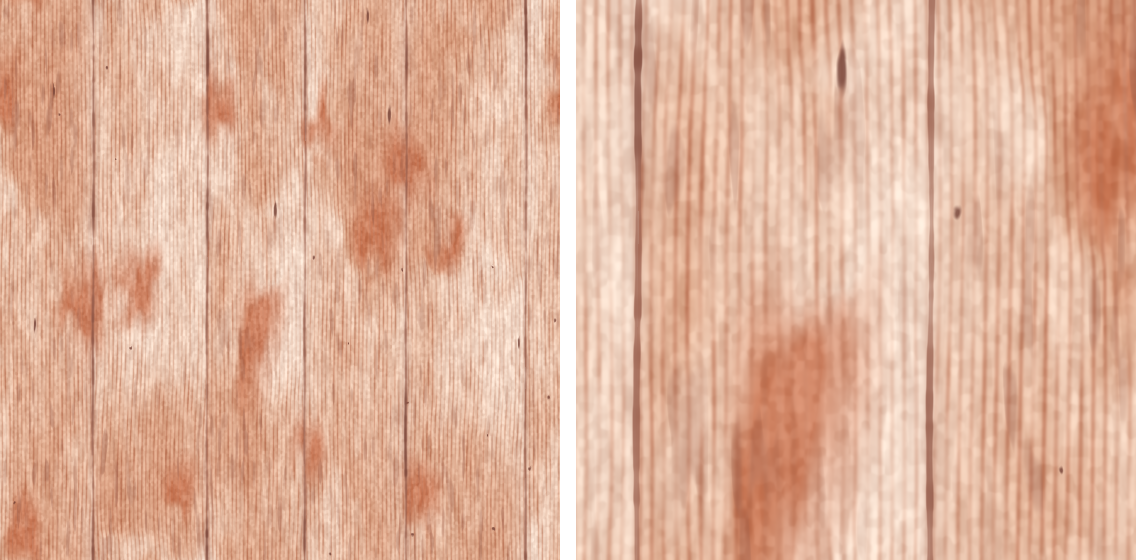
Left, the full canvas; right, a detail of the centre.
Reproduce this texture procedurally as a WebGL 1 fragment shader.

```glsl
precision highp float;
uniform vec2 u_resolution;

#define PLANKS 5.0
#define GRAIN_LINES 138.0
#define GRAIN_DEPTH 0.85
#define FIBRE_CONTRAST 0.17
#define SEAM_WIDTH 0.0017
#define STAIN_AMOUNT 0.75
#define PALE vec3(0.965, 0.875, 0.81)
#define TAN vec3(0.875, 0.67, 0.55)
#define GROOVE vec3(0.76, 0.48, 0.365)
#define RUST vec3(0.77, 0.42, 0.28)
#define SEAM vec3(0.60, 0.37, 0.30)
#define CRACK vec3(0.42, 0.22, 0.18)

const float TAU = 6.28318;

vec2 hash2(vec2 p) {
  vec2 k = vec2(dot(p, vec2(127.1, 311.7)), dot(p, vec2(269.5, 183.3)));
  return fract(sin(k) * 43758.5);
}

// Smooth cellular noise, tiling over n cells
float cloud(vec2 uv, vec2 n, float seed) {
  vec2 p = uv * n, f = fract(p);
  float sum = 0.0, total = 0.0;
  for (int j = -1; j <= 1; j++) {
    for (int i = -1; i <= 1; i++) {
      vec2 o = vec2(float(i), float(j));
      vec2 h = hash2(mod(floor(p) + o, n) + seed);
      vec2 d = o + 0.15 + 0.7 * h - f;
      float w = exp(-5.0 * dot(d, d));
      sum += w * fract(h.x * 17.0 + h.y * 31.0);
      total += w;
    }
  }
  return sum / total;
}

// Scattered ellipses: 1 at a centre, 0 at the rim
float marks(vec2 uv, vec2 n, vec2 radius, float density, float seed) {
  vec2 p = uv * n, f = fract(p);
  float best = 0.0;
  for (int j = -1; j <= 1; j++) {
    for (int i = -1; i <= 1; i++) {
      vec2 o = vec2(float(i), float(j));
      vec2 cell = mod(floor(p) + o, n);
      vec2 centre = o + hash2(cell + seed) - f;
      vec2 pick = hash2(cell.yx + seed + 7.3);
      float d = length(centre / (n * radius * mix(0.5, 1.0, pick.y)));
      best = max(best, step(pick.x, density) * (1.0 - d));
    }
  }
  return best;
}

// Position of the seam left of plank i, with uneven spacing
float seamX(float i) {
  return 0.149 + i / PLANKS + 0.024 * cos(TAU * (i - 0.6) / PLANKS);
}

void main() {
  vec2 uv = gl_FragCoord.xy / u_resolution;
  float pixel = 1.0 / u_resolution.x;

  // Plank under this point and its distances to both seams
  float x = uv.x + 0.0008 * sin(TAU * uv.y) + 0.0004 * sin(TAU * 5.0 * uv.y + 1.0);
  float plank = -1.0;
  for (int i = 0; i <= 5; i++) {
    if (x > seamX(float(i))) plank = float(i);
  }
  float fromLeft = x - seamX(plank);
  float fromRight = seamX(plank + 1.0) - x;
  float seamDist = min(fromLeft, fromRight);
  float seamId = mod(fromLeft < fromRight ? plank : plank + 1.0, PLANKS);
  float id = mod(plank, PLANKS);
  vec2 wood = uv + hash2(vec2(id, 3.7));

  // Washed paint with ragged patches, paler along the plank edges
  float patchy = cloud(uv, vec2(34.0, 18.0), 5.0);
  float broad = cloud(wood + vec2(0.02, 0.07) * (patchy - 0.5), vec2(7.0, 4.0), 1.0);
  float streak = cloud(wood, vec2(24.0, 6.0), 11.0);
  float fine = cloud(wood, vec2(120.0, 18.0), 23.0);
  float tone = 0.52 * broad + 0.24 * streak + 0.14 * patchy + 0.10 * fine;
  tone = smoothstep(0.2, 0.78, tone);
  float edgeWash = exp(-fromRight / 0.022) + 0.5 * exp(-fromLeft / 0.014);
  tone *= 1.0 - 0.8 * min(edgeWash, 1.0) * smoothstep(0.2, 0.7, streak + 0.15);
  vec3 color = mix(PALE, TAN, tone);

  // Ragged rust stains with a denser core
  vec2 ragged = uv + vec2(0.05, 0.11) * (vec2(streak, broad) - 0.5);
  ragged += vec2(0.025, 0.05) * (patchy - 0.5);
  float stain = marks(ragged, vec2(5.0, 3.0), vec2(0.055, 0.12), 0.65, 31.0);
  float rust = stain * (0.35 + 0.6 * fine + 0.6 * patchy) + 0.5 * stain * stain;
  rust += 0.3 * smoothstep(0.6, 0.95, broad) * streak;
  color = mix(color, RUST, clamp(rust * STAIN_AMOUNT, 0.0, 0.8));

  // Fine grooves, bending slowly and fading where paint is thick
  float bend = 0.15 * sin(TAU * 2.0 * uv.y + id * 2.1) + 1.2 * broad + 0.3 * streak;
  float groove = 0.5 + 0.5 * sin(TAU * (uv.x * GRAIN_LINES + bend));
  float resolved = smoothstep(1.5, 3.0, u_resolution.x / GRAIN_LINES);
  groove = mix(0.4, groove * groove, resolved);
  float depth = GRAIN_DEPTH * (0.3 + 0.45 * tone) * (0.3 + 1.2 * fine);
  color = mix(color, GROOVE, groove * min(depth, 0.9));

  // Short fibres and speckled tooth
  float fibre = cloud(uv, vec2(210.0, 46.0), 41.0) - 0.5;
  float tooth = cloud(uv, vec2(230.0, 190.0), 47.0) - 0.5;
  color += FIBRE_CONTRAST * (0.65 * fibre + 0.5 * tooth) * vec3(0.75, 1.0, 1.05);
  float sliver = smoothstep(0.72, 0.95, cloud(uv, vec2(160.0, 22.0), 59.0));
  color = mix(color, SEAM, 0.3 * sliver * (0.3 + tone));

  // Small cracks and pinholes
  vec2 rough = uv + 0.003 * vec2(fibre, tooth);
  float crack = marks(rough, vec2(6.0, 5.0), vec2(0.0036, 0.022), 0.25, 53.0);
  float hole = marks(rough, vec2(13.0, 11.0), vec2(0.004, 0.0055), 0.13, 67.0);
  float dark = max(smoothstep(0.0, 0.7, crack), smoothstep(0.0, 0.8, hole));
  color = mix(color, CRACK, 0.75 * dark);

  // Broken seams of uneven strength with a soft shadow
  float wear = cloud(uv, vec2(5.0, 14.0), 79.0);
  float chip = cloud(uv, vec2(20.0, 80.0), 83.0);
  float shade = 0.4 + 0.6 * hash2(vec2(seamId, 9.0)).x;
  color = mix(color, SEAM, 0.5 * wear * exp(-seamDist / 0.005));
  float width = SEAM_WIDTH * (0.5 + 0.6 * wear + 0.6 * chip);
  float line = 1.0 - smoothstep(width - pixel, width + pixel, seamDist);
  vec3 seamColor = mix(SEAM, CRACK, smoothstep(0.35, 0.9, wear) * shade);
  color = mix(color, seamColor, line * (0.4 + 0.3 * wear + 0.3 * chip));

  gl_FragColor = vec4(clamp(color, 0.0, 1.0), 1.0);
}
```
